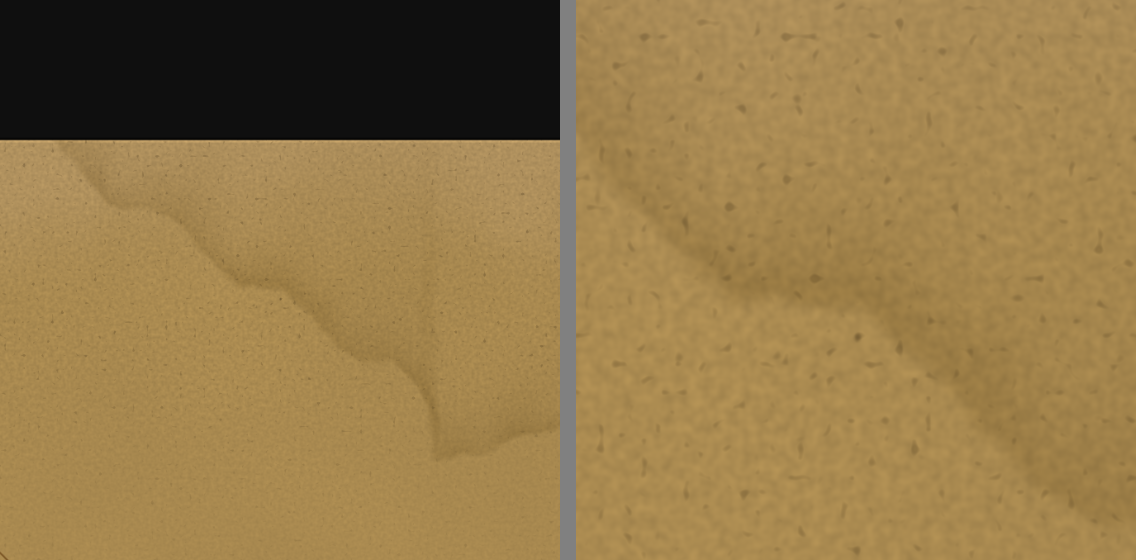
Left: the whole. Right: its middle third, enlarged.
Reproduce this texture procedurally as a Shadertoy shader.

```glsl
const vec3 BACKDROP = vec3(0.058);
const vec3 PAPER = vec3(0.662, 0.538, 0.312);
const vec3 PAPER_PALE = vec3(0.700, 0.580, 0.390);
const vec3 STAIN_TINT = vec3(0.84, 0.82, 0.74);
const vec3 SPECK_TINT = vec3(0.66, 0.64, 0.60);
const vec3 CREASE = vec3(0.42, 0.27, 0.09);
const float PAPER_TOP = 0.75;

vec2 hashGradient(vec2 cell) {
    vec3 p = fract(cell.xyx * vec3(0.1031, 0.1030, 0.0973));
    p += dot(p, p.yzx + 33.33);
    float angle = 6.2832 * fract((p.x + p.y) * p.z);
    return vec2(cos(angle), sin(angle));
}

// Gradient noise, roughly -0.7 to 0.7
float gradientNoise(vec2 p) {
    vec2 i = floor(p), f = fract(p);
    vec2 w = f * f * f * (f * (f * 6.0 - 15.0) + 10.0);
    vec2 e = vec2(0.0, 1.0);
    float a = dot(hashGradient(i), f);
    float b = dot(hashGradient(i + e.yx), f - e.yx);
    float c = dot(hashGradient(i + e.xy), f - e.xy);
    float d = dot(hashGradient(i + e.yy), f - e.yy);
    return mix(mix(a, b, w.x), mix(c, d, w.x), w.y);
}

float fbm(vec2 p, int octaves) {
    float sum = 0.0, amplitude = 1.0;
    for (int i = 0; i < octaves; i++) {
        sum += amplitude * gradientNoise(p);
        p = p * 2.03 + 17.7;
        amplitude *= 0.5;
    }
    return sum;
}

// Height of the tide line: a wavy descent, a drop, then a gentle rise
float tideHeight(float x) {
    float fall = 0.785 - 0.64 * min(x, 0.76);
    float wave = 0.022 * cos(29.9 * (x - 0.2)) * (1.0 - smoothstep(0.7, 0.78, x));
    float drop = 0.115 * smoothstep(0.745, 0.785, x);
    float rise = 0.045 * smoothstep(0.85, 0.95, x);
    return fall - wave - drop + rise;
}

float tideDistance(vec2 p) {
    float h = 0.004;
    float slope = (tideHeight(p.x + h) - tideHeight(p.x - h)) / (2.0 * h);
    return (p.y - tideHeight(p.x)) / sqrt(1.0 + slope * slope);
}

// Dark at the lower rim, fading upward into the soaked side
float stainAmount(vec2 p) {
    vec2 warp = vec2(fbm(p * 14.0, 3), fbm(p * 14.0 + 41.0, 3));
    float d = tideDistance(p + 0.014 * warp);
    float inside = smoothstep(-0.007, 0.008, d);
    float patchy = clamp(0.8 + 0.7 * fbm(p * 9.0 + 7.0, 2), 0.3, 1.2);
    float rim = exp(-max(d, 0.0) * 26.0) * patchy;
    return inside * (0.68 * rim + 0.1 * exp(-max(d, 0.0) * 5.0));
}

float specks(vec2 p, float scale, float threshold) {
    return smoothstep(threshold, threshold + 0.28, gradientNoise(p * scale));
}

vec3 paperColor(vec2 p) {
    float cloud = fbm(p * 3.5 + 3.0, 3);
    float pale = smoothstep(0.5, 0.78, p.y + 0.07 * cloud + 0.12 * abs(p.x - 0.5));
    vec3 color = mix(PAPER, PAPER_PALE, 0.72 * pale);
    color *= 1.0 + 0.025 * cloud;
    color *= mix(vec3(1.0), STAIN_TINT, stainAmount(p));

    // Fibre grain and scattered dark flecks, sparser toward the bottom
    float density = smoothstep(0.02, 0.42, p.y + 0.12 * cloud);
    float grain = gradientNoise(p * 125.0) + 0.7 * gradientNoise(p * 215.0 + 9.0);
    color *= 1.0 + mix(0.045, 0.075, density) * grain;
    float flecks = 0.45 * specks(p + 2.3, 118.0, 0.32);
    flecks += 0.55 * specks(p + 5.1, 84.0, 0.47);
    return color * mix(vec3(1.0), SPECK_TINT, flecks * mix(0.4, 1.0, density));
}

float softLine(float d, float halfWidth, float pixel) {
    return 1.0 - smoothstep(halfWidth - pixel, halfWidth + pixel, abs(d));
}

void mainImage(out vec4 fragColor, in vec2 fragCoord) {
    vec2 p = fragCoord / iResolution.xy;
    float pixel = 1.0 / iResolution.y;
    vec3 color = paperColor(p);

    // Bright cut edge and a small corner crease
    color *= 1.0 + 0.12 * softLine(p.y - PAPER_TOP + 0.003, 0.0015, pixel);
    float crease = (p.x + p.y - 0.013) * 0.7071;
    color = mix(color, CREASE, 0.75 * softLine(crease, 0.0015, pixel));

    // Dark backdrop with a thin contact shadow
    vec3 backdrop = BACKDROP * (1.0 - 0.6 * softLine(p.y - PAPER_TOP - 0.002, 0.002, pixel));
    float above = smoothstep(-pixel, pixel, p.y - PAPER_TOP);
    fragColor = vec4(mix(color, backdrop, above), 1.0);
}
```
